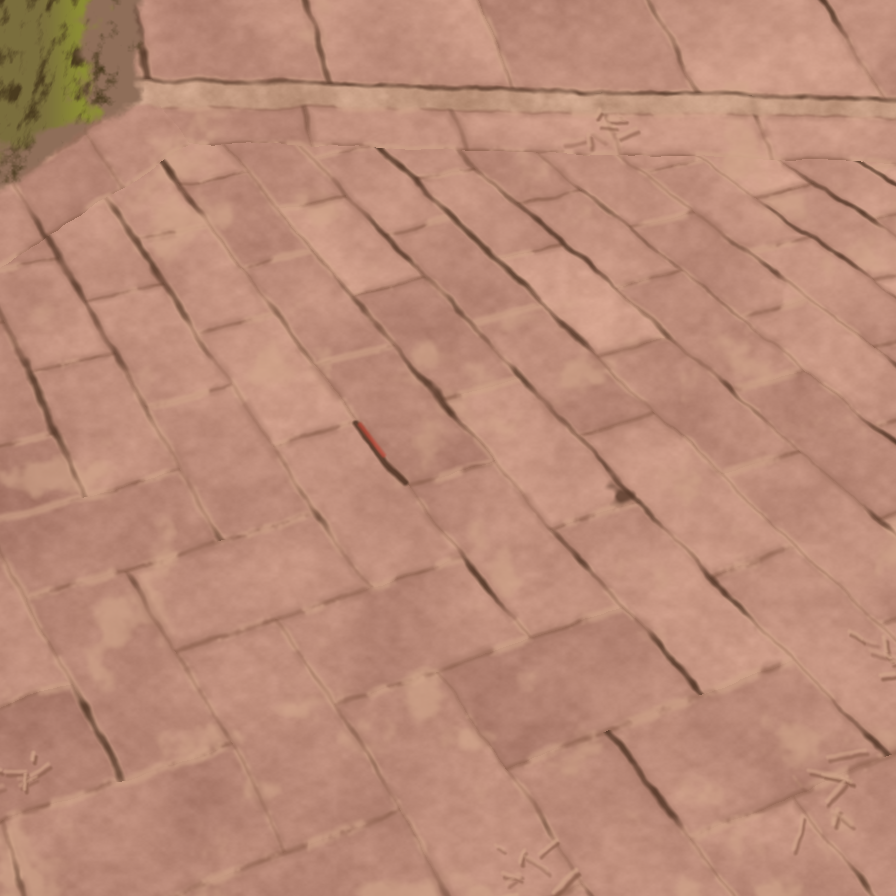
A WebGL 1 fragment shader for this texture:

```glsl
precision highp float;
// Worn brick paving seen at an angle: running bond turning into herringbone,
// with border courses, a mortar strip, a grassy corner and dry straw.
// A ground-plane projection gives brick cells; noise wears joints and faces.
uniform vec2 u_resolution;

const vec3 BRICK_DARK = vec3(.655, .465, .405);
const vec3 BRICK_LIGHT = vec3(.815, .62, .54);
const vec3 SAND = vec3(.82, .65, .54);
const vec3 MORTAR = vec3(.77, .61, .51);
const vec3 HALO = vec3(.64, .46, .39);
const vec3 SEAM = vec3(.53, .36, .28);
const vec3 GAP = vec3(.31, .2, .14);
const vec3 SOIL = vec3(.56, .43, .35);
const vec3 MOSS = vec3(.48, .43, .24);
const vec3 LEAF = vec3(.55, .56, .2);
const vec3 SHADE = vec3(.29, .23, .12);
const vec3 RED_CHIP = vec3(.74, .27, .21);
const vec2 VANISH_X = vec2(-.504, 4.733); // where the joint directions meet
const float HORIZON = -.725;
const vec2 GRID_START = vec2(.5645, -3.87);
const vec2 GRID_STEP = vec2(.0955, .2475);
const float WOBBLE = .009;
const float SOFT = .0022; // edge blur

float hash(vec2 p) {
  vec3 q = fract(p.xyx * .1031);
  q += dot(q, q.yzx + 33.33);
  return fract((q.x + q.y) * q.z);
}
float noise(vec2 p) {
  vec2 i = floor(p), f = fract(p);
  f *= f * (3. - 2. * f);
  return mix(mix(hash(i), hash(i + vec2(1, 0)), f.x),
             mix(hash(i + vec2(0, 1)), hash(i + 1.), f.x), f.y);
}
float fbm(vec2 p) {
  float sum = 0., amp = .533;
  for (int i = 0; i < 4; i++) {
    sum += amp * noise(p);
    p = p * 2.03 + 17.3;
    amp *= .5;
  }
  return sum;
}
float within(float d, float a, float b) { return 1. - smoothstep(a, b, d); }
float segment(vec2 p, vec2 a, vec2 b) {
  vec2 d = b - a;
  return length(p - a - d * clamp(dot(p - a, d) / dot(d, d), 0., 1.));
}

// Tiles are vec4(distance to side joint, distance to end joint, id).
vec4 paving(vec2 p) {
  float depth = p.y - HORIZON;
  vec2 g = ((p.x - VANISH_X) / depth - GRID_START) / GRID_STEP;
  g.x -= .32 * (1. - .8 * p.x) * smoothstep(.55, .9, p.y); // settled ground
  float k = floor(g.x), t = g.y - k;
  float m = mod(t, 4.), turn = k + 4. * floor(t / 4.);
  vec2 origin = vec2(k, turn), size = vec2(1, 2);
  if (t < 2.) origin.y = k + 2. * floor(t / 2.);
  else if (m >= 2.) {
    size = vec2(2, 1);
    origin += m < 3. ? vec2(-1, 2) : vec2(0, 3);
  }
  vec2 f = g - origin;
  return vec4(min(f, size - f) * depth * GRID_STEP * vec2(.8, .28), origin);
}
vec4 course(float n, float width, float top, float bottom, float row) {
  float f = fract(n);
  return vec4(min(f, 1. - f) * width, min(top, bottom), floor(n), row);
}

// Loose bundle of short dry stems around a centre.
float stems(vec2 p, vec2 centre, float radius) {
  float mask = 0.;
  for (int i = 0; i < 8; i++) {
    vec2 s = centre * 91. + float(i) * 7.7;
    vec2 a = centre + radius * 1.4 * (vec2(hash(s), hash(s + 3.1)) - .5);
    float turn = 6.283 * hash(s + 5.7);
    vec2 b = a + radius * (.2 + .7 * hash(s + 9.2)) * vec2(cos(turn), .7 * sin(turn));
    mask = max(mask, (.35 + .65 * hash(s + 1.3)) * within(segment(p, a, b), 0., .0042));
  }
  return mask;
}

void main() {
  vec2 p = gl_FragCoord.xy / u_resolution;
  p.y = 1. - p.y;
  float blur = SOFT + .5 / u_resolution.y;
  vec2 w = p + WOBBLE * (vec2(fbm(p * 26.), fbm(p * 26. + 40.)) - .5);

  // Main field, corner edging or the straight border rows
  float strip = w.y - .084 - .027 * w.x, under = w.y - .114 - .016 * w.x;
  float rowEnd = .152 + .03 * w.x - w.y;
  float corner = (w.y - .21 + .65 * w.x) * .84;
  vec4 tile = paving(w);
  if (strip < 0.)
    tile = course((w.x - .341 - .3 * w.y) / (.192 + .11 * w.y), .18, 1., -strip, 71.);
  else if (w.x < .1 + .7 * w.y && corner < .075)
    tile = course((w.x - .65 * w.y) * 8.4, .1, corner, .075 - corner, 61.);
  else if (rowEnd > 0.)
    tile = course((w.x - .3 - .3 * w.y) / .169, .15, under, rowEnd, 81.);

  // Brick faces: a tone for each brick, blotches, grain and pale scuffs
  float grain = fbm(p * vec2(75, 95)) - .5;
  float tone = fbm(p * 9. + tile.zw * 3.) - .15;
  tone += .42 * hash(tile.zw + 11.) + .26 * (p.x - p.y);
  vec3 col = mix(BRICK_DARK, BRICK_LIGHT, clamp(tone, 0., 1.15)) + .08 * grain;
  col = mix(col, SAND, .6 * smoothstep(.62, .8, fbm(p * 17. + 8.)));

  // Joints: soft halo, sandy filling, and side gaps that open in short runs
  float hole = length((w - vec2(.69, .555)) * vec2(1, 1.3));
  float open = smoothstep(.45, .82, .8 * noise(p * 11. + 3.) + .3 * noise(p * 43.));
  open = max(open, .9 * within(hole, .025, .06));
  float sandy = fbm(p * 28. + 60.), ragged = noise(p * 85.);
  float nearest = min(tile.x, tile.y), filled = smoothstep(.38, .62, sandy);
  col = mix(col, HALO, .5 * (1. - filled) * within(nearest, .001, .011));
  col = mix(col, SAND, .6 * filled * within(nearest, .001, .008));
  float endSeam = within(tile.y, 0., .0015 + blur);
  col = mix(col, SEAM, endSeam * mix(.6, .05, filled) * (.5 + .5 * ragged));
  float gap = .0008 + .0028 * open * (.4 + ragged);
  float side = within(tile.x, .2 * gap, gap + blur) * (.65 + .35 * ragged);
  col = mix(col, mix(SEAM, GAP, open), side * (.3 + .6 * open));

  // Mortar strip with a shadow under the upper row
  float band = smoothstep(-blur, blur, strip) * smoothstep(-blur, blur, -under);
  col = mix(col, MORTAR + .12 * grain + .16 * (sandy - .5), .9 * band);
  col = mix(col, GAP, within(abs(strip), 0., .0018 + blur) * (.3 + .45 * ragged));

  // Soil and grass in the upper left corner
  float soil = max(w.x - .155, corner) + .025 * (fbm(p * 45.) - .5);
  vec3 ground = mix(SHADE, SOIL, smoothstep(.2, .5, fbm(p * 55.)));
  float blade = fbm(vec2(p.x * 85. + p.y * 25., p.y * 48.));
  vec3 grass = mix(MOSS, LEAF, smoothstep(.04, .1, p.x));
  grass = mix(SHADE, grass, smoothstep(.22, .58, blade));
  float tuft = max(p.x - .105, p.y - .18 + .6 * p.x) + .07 * (fbm(p * 38.) - .5);
  ground = mix(ground, grass, within(tuft, -.015, .01));
  col = mix(col, ground, within(soil, -.005, .005 + blur));

  // Broken corner, and a red chip in a dark joint
  col = mix(col, GAP, .75 * within(hole + .03 * (ragged - .4), .002, .02));
  float crack = segment(w, vec2(.398, .474), vec2(.45, .54));
  col = mix(col, GAP, .85 * within(crack, .001, .0025 + blur));
  float chip = segment(p, vec2(.402, .474), vec2(.428, .508));
  col = mix(col, RED_CHIP, .7 * within(chip, 0., .002 + blur));

  // Straw over its own shadow
  for (int i = 0; i < 2; i++) {
    vec2 q = w - (1. - float(i)) * vec2(.003, .005);
    float litter = max(stems(q, vec2(.02, .86), .035), stems(q, vec2(.585, .975), .05));
    litter = max(litter, stems(q, vec2(.91, .885), .06));
    litter = max(litter, stems(q, vec2(.67, .145), .028));
    litter = max(litter, stems(q, vec2(.98, .73), .035));
    col = mix(col, i == 0 ? SEAM : SAND, .75 * litter);
  }
  gl_FragColor = vec4(clamp(col, 0., 1.), 1);
}
```
